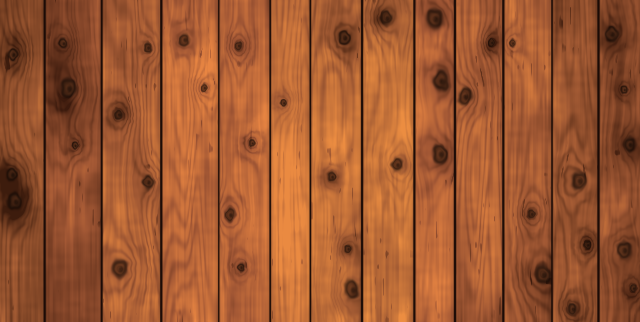
Give the GLSL for this texture, as a WebGL 1 fragment shader.

```glsl
precision highp float;
// Thirteen vertical stained pine planks with knots, flowing grain and dark seams.
uniform vec2 u_resolution;

#define PLANKS 13.0
#define KNOT_SLOTS 5
#define KNOT_CHANCE 0.55
#define RING_DENSITY 46.0
#define RING_DEPTH 0.17
#define FIBRE_DEPTH 0.26
#define SEAM_WIDTH 0.0022
#define VIGNETTE vec2(1.7, 0.5)
#define DARK vec3(0.24, 0.11, 0.05)
#define MID vec3(0.64, 0.36, 0.20)
#define LIGHT vec3(0.85, 0.505, 0.24)
#define GAP vec3(0.09, 0.035, 0.02)

float hash(vec2 p) {
  vec3 q = fract(vec3(p.xyx) * 0.1031);
  q += dot(q, q.yzx + 33.33);
  return fract((q.x + q.y) * q.z);
}

float noise(vec2 p) {
  vec2 i = floor(p), f = fract(p);
  f = f * f * (3.0 - 2.0 * f);
  return mix(mix(hash(i), hash(i + vec2(1.0, 0.0)), f.x),
             mix(hash(i + vec2(0.0, 1.0)), hash(i + 1.0), f.x), f.y);
}

float fbm(vec2 p) {
  float sum = 0.0, amp = 0.53;
  for (int i = 0; i < 4; i++) {
    sum += amp * noise(p);
    p = p * 2.03 + 17.7;
    amp *= 0.5;
  }
  return sum;
}

// Position of seam k across the canvas: even spacing plus uneven board widths.
float seam(float k) {
  float arch = sin(3.14159 * k / PLANKS), m = k - 7.0;
  return k / PLANKS + 0.0352 * arch * arch + 0.0104 * sin(0.8378 * (k - 2.3))
       + 0.0117 * m * exp(1.0 - m * m);
}

float seamLine(float dist, float k, float pixel) {
  float halfWidth = SEAM_WIDTH * (0.55 + 0.9 * hash(vec2(k, 91.0)));
  return 1.0 - smoothstep(halfWidth - 0.5 * pixel, halfWidth + pixel, dist);
}

void main() {
  float pixel = 1.0 / u_resolution.y, aspect = u_resolution.x * pixel;
  vec2 uv = gl_FragCoord.xy / u_resolution, p = gl_FragCoord.xy * pixel;

  // Find the plank under this point
  float id = 0.0;
  for (int i = 1; i < 13; i++) {
    if (uv.x >= seam(float(i))) id = float(i);
  }
  float left = seam(id) * aspect, right = seam(id + 1.0) * aspect;
  vec2 seed = vec2(id * 17.3, id * 9.7) + 5.0;

  // Knots push the grain aside, add rings and stain the wood
  float u = p.x, swirl = 0.0, stain = 0.0, core = 0.0, rim = 0.0, heart = 0.0;
  for (int i = 0; i < KNOT_SLOTS; i++) {
    vec2 key = vec2(id * 3.0 + 1.0, float(i) * 7.0 + 2.0);
    float present = step(hash(key), KNOT_CHANCE);
    float size = hash(key + 11.3);
    float radius = mix(0.009, 0.024, size * size);
    vec2 center = vec2(mix(left, right, 0.18 + 0.64 * hash(key + 23.1)),
                       (float(i) + 0.1 + 0.8 * hash(key + 37.9)) / float(KNOT_SLOTS));
    vec2 q = (p - center) / radius * vec2(1.0, 0.82);
    float d = length(q) + 0.45 * (noise(q * 1.3 + key) - 0.5);
    u -= present * (p.x - center.x) * 0.65 * exp(-d * d * 0.08);
    swirl += present * exp(-abs(d) * 0.38);
    stain += present * (0.12 + 0.4 * hash(key + 51.7)) * exp(-d * d * 0.09)
           * (0.4 + 1.2 * noise(p * vec2(24.0, 18.0) + key));
    core = max(core, present * (1.0 - smoothstep(0.75, 1.1, d)));
    rim = max(rim, present * exp(-pow((d - 0.95) * 3.5, 2.0)));
    heart = max(heart, present * (1.0 - smoothstep(0.1, 0.6, length(q - vec2(0.2, -0.1)))));
  }

  // Growth rings, fibres and blotches
  float field = noise(vec2(u * 9.0, p.y * 1.1) + seed)
              + 0.3 * noise(vec2(u * 28.0, p.y * 2.6) + seed) + 0.6 * swirl;
  float ring = pow(0.5 + 0.5 * sin(field * RING_DENSITY), 2.0);
  float ringFade = 0.35 + 0.9 * noise(p * vec2(6.0, 2.5) + seed);
  float fibre = 0.6 * noise(vec2(u * 190.0, p.y * 6.0) + seed)
              + 0.4 * noise(vec2(u * 60.0, p.y * 2.2) + seed);
  float blotch = fbm(p * vec2(8.0, 3.6) + seed);
  float ripple = noise(vec2(p.x * 20.0, p.y * 60.0) + seed);
  float fleck = smoothstep(0.86, 0.96, noise(vec2(u * 120.0, p.y * 24.0) + seed))
              * smoothstep(0.45, 0.7, noise(p * 9.0 + seed));
  float worn = smoothstep(0.6, 0.8, fbm(p * vec2(7.0, 5.0) + seed + 40.0))
             * noise(vec2(p.x * 150.0, p.y * 16.0));

  // Combine into one tone, darker toward the sides and corners
  vec2 off = uv - vec2(0.48, 0.5);
  float tone = 0.96 - dot(off * off, VIGNETTE) + 0.2 * (hash(vec2(id, 4.0)) - 0.5);
  tone += FIBRE_DEPTH * (fibre - 0.5) + 0.5 * (blotch - 0.5) + 0.07 * (ripple - 0.5);
  tone += 0.2 * worn - RING_DEPTH * ring * ringFade - stain - 0.3 * fleck;
  tone = clamp(tone, 0.0, 1.12);
  vec3 color = mix(DARK, MID, min(tone / 0.67, 1.0));
  color = mix(color, LIGHT, max(tone - 0.67, 0.0) / 0.33);
  color *= mix(vec3(1.0), vec3(0.98, 0.93, 1.02), hash(vec2(id, 8.0)));

  // Knot wood with a dark rim and heart
  vec3 knotWood = mix(DARK, MID, 0.2 + 0.35 * fibre) * (0.65 + 0.35 * tone);
  color = mix(color, knotWood, 0.85 * core);
  color *= 1.0 - 0.45 * rim - 0.4 * heart;

  // Rounded board edges and the gaps between boards
  float dl = p.x - left, dr = right - p.x;
  color *= 1.0 - 0.28 * exp(-min(dl, dr) / 0.005);
  color += 0.06 * LIGHT * exp(-pow((dl - 0.008) / 0.003, 2.0));
  float gap = max(seamLine(dl, id, pixel), seamLine(dr, id + 1.0, pixel));
  gl_FragColor = vec4(mix(color, GAP, gap * 0.95), 1.0);
}
```
